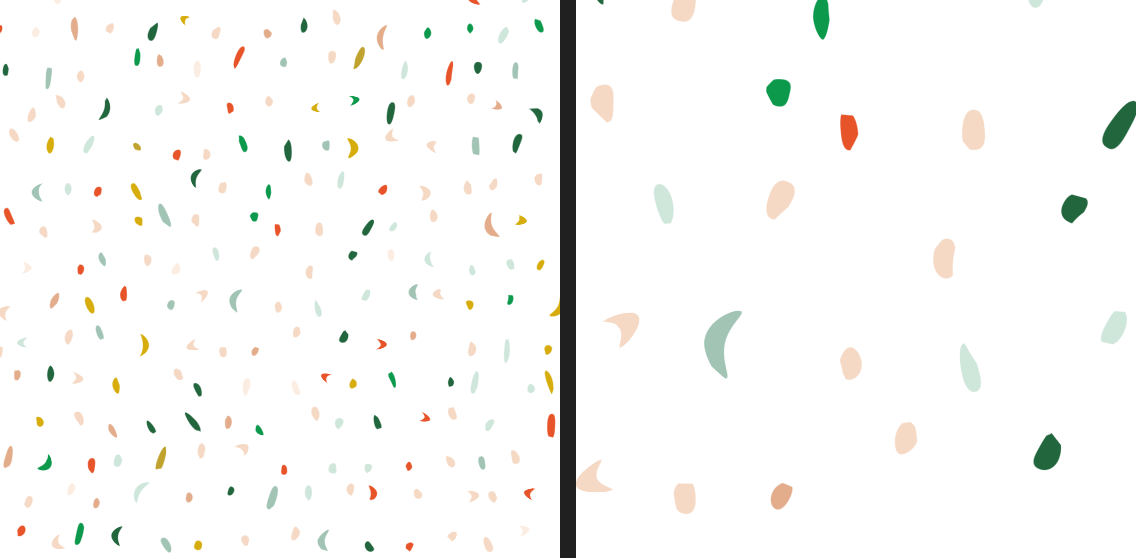
Left: the whole. Right: its middle third, enlarged.
Reproduce this pattern procedurally as a Shadertoy shader.

```glsl
// Terrazzo-like confetti: small, mostly upright brush dabs on white.
// Each cell of a staggered, jittered grid holds one dab, a superellipse
// that is bent, tapered and chipped at random.

float hash(vec2 p) {
    return fract(sin(dot(p, vec2(127.1, 311.7))) * 43758.5453);
}

// Picks a paint by its share of the dabs
vec3 paint(float pick) {
    if (pick < 0.27) return vec3(0.96, 0.85, 0.77); // peach
    if (pick < 0.33) return vec3(0.99, 0.93, 0.89); // blush
    if (pick < 0.42) return vec3(0.89, 0.68, 0.55); // tan
    if (pick < 0.56) return vec3(0.81, 0.90, 0.86); // mint
    if (pick < 0.64) return vec3(0.63, 0.77, 0.71); // sage
    if (pick < 0.75) return vec3(0.91, 0.33, 0.16); // vermilion
    if (pick < 0.84) return vec3(0.84, 0.68, 0.05); // mustard
    if (pick < 0.87) return vec3(0.75, 0.64, 0.18); // olive
    if (pick < 0.94) return vec3(0.13, 0.40, 0.24); // forest
    return vec3(0.05, 0.60, 0.30);                  // emerald
}

// Approximate distance to a superellipse with the given radii
float superellipse(vec2 p, vec2 radii, float power) {
    vec2 q = max(abs(p) / radii, 0.001);
    float k = pow(dot(pow(q, vec2(power)), vec2(1.0)), 1.0 / power);
    vec2 gradient = pow(q / k, vec2(power - 1.0)) / radii;
    return (k - 1.0) / length(gradient);
}

// Distance to the dab of one cell, with p relative to its centre
float dab(vec2 p, vec2 cell, float pick) {
    // Lean mostly upright, to either side
    float lean = (hash(cell + 11.3) + hash(cell + 23.7) - 1.0) * 0.8;
    float c = cos(lean), s = sin(lean);
    p = mat2(c, -s, s, c) * p;

    // Peach dabs are stubby, the others vary up to long strokes
    float size = hash(cell + 37.1);
    vec2 radii = vec2(mix(0.07, 0.10, hash(cell + 41.9)),
                      mix(0.115, 0.33, size * size));
    if (pick < 0.27) radii = vec2(0.095, mix(0.13, 0.20, size));

    // Bend a few strongly, and narrow one end
    float bend = hash(cell + 53.2) - 0.5;
    bend *= abs(bend) > 0.42 ? 3.5 : 0.8;
    float along = p.y / radii.y;
    p.x += bend * radii.x * (along * along - 0.4);
    p.x /= 1.0 + 0.5 * (hash(cell + 61.4) - 0.5) * clamp(along, -1.0, 1.0);
    float d = superellipse(p, radii, mix(1.6, 2.7, hash(cell + 71.8)));

    // Chip two edges with straight cuts
    for (int i = 0; i < 2; i++) {
        vec2 seed = cell + 83.6 + 9.4 * float(i);
        float angle = 6.2832 * hash(seed);
        vec2 normal = vec2(cos(angle), sin(angle));
        float reach = length(radii * normal) * mix(0.75, 1.1, hash(seed + 4.7));
        d = max(d, dot(p, normal) - reach);
    }
    return d;
}

void mainImage(out vec4 fragColor, in vec2 fragCoord) {
    float cellsHigh = 14.2;
    float pixel = cellsHigh / iResolution.y;
    vec2 pos = fragCoord * pixel;
    vec3 color = vec3(1.0);

    // Dabs may cross cell borders, so visit the neighbours too
    for (int j = -1; j <= 1; j++) {
        for (int i = -1; i <= 1; i++) {
            vec2 cell = floor(pos) + vec2(i, j);
            vec2 jitter = vec2(hash(cell + 3.1), hash(cell + 7.9)) - 0.5;
            vec2 centre = cell + 0.5 + jitter * vec2(0.6, 0.54);
            centre.x += 0.5 * mod(cell.y, 2.0) - 0.25;

            float pick = hash(cell + 97.5);
            float d = dab(pos - centre, cell, pick);
            float cover = 1.0 - smoothstep(-0.8 * pixel, 0.8 * pixel, d);
            color = mix(color, paint(pick), cover);
        }
    }
    fragColor = vec4(color, 1.0);
}
```
